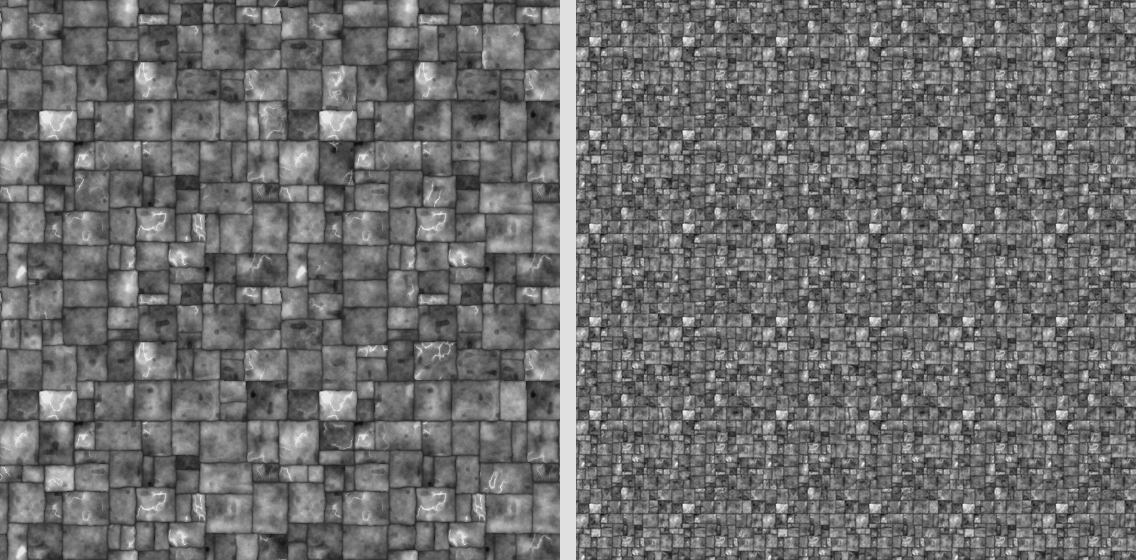
Left: one tile. Right: repeated 3 by 3.
A WebGL 1 fragment shader for this texture:

```glsl
precision highp float;
// Grey wall of irregular rectangular stones: 16 by 16 cells, laid out in a block of
// 8 by 8 that repeats twice each way. Crossing walls with jittered positions bound the
// stones; some are split, and a few change their look from one block to the next.
uniform vec2 u_resolution;

float hash(vec2 p) {
  vec3 q = fract(p.xyx * 0.1031);
  q += dot(q, q.yzx + 33.33);
  return fract((q.x + q.y) * q.z);
}

// Value noise that wraps after a whole number of lattice steps
float noise(vec2 p, float period) {
  vec2 i = floor(p), f = fract(p);
  f = f * f * (3.0 - 2.0 * f);
  vec2 a = mod(i, period), b = mod(i + 1.0, period);
  return mix(mix(hash(a), hash(vec2(b.x, a.y)), f.x),
             mix(hash(vec2(a.x, b.y)), hash(b), f.x), f.y);
}

float fbm(vec2 p, float period) {
  float sum = 0.0, amp = 0.5;
  for (int i = 0; i < 5; i++) {
    sum += amp * noise(p, period);
    p *= 2.0;
    period *= 2.0;
    amp *= 0.52;
  }
  return sum;
}

// Offset of the wall through a lattice point, repeating every 8 cells
float wall(vec2 k) {
  return 0.66 * (hash(mod(k, 8.0) + 17.0) - 0.5);
}

// Bounds of the stone between four lattice points: xy is low, zw is high
vec4 stoneBounds(vec2 k) {
  float a = wall(k), b = wall(k + vec2(1.0, 0.0));
  float c = wall(k + vec2(0.0, 1.0)), d = wall(k + 1.0);
  bool even = mod(k.x + k.y, 2.0) < 0.5;
  vec4 shift = even ? vec4(c, a, b, d) : vec4(a, b, d, c);
  return vec4(k, k + 1.0) + shift;
}

void main() {
  vec2 p = 16.0 * gl_FragCoord.xy / u_resolution;
  float pixel = 16.0 / u_resolution.y;

  // Uneven hand-cut edges
  vec2 w = p + 0.09 * (vec2(fbm(p * 3.0, 24.0), fbm(p * 3.0 + 11.0, 24.0)) - 0.5);

  // Find the stone that holds this point
  vec2 cell = floor(w);
  vec4 box = vec4(cell, cell + 1.0);
  for (int y = -1; y <= 1; y++) {
    for (int x = -1; x <= 1; x++) {
      vec2 k = floor(w) + vec2(x, y);
      vec4 b = stoneBounds(k);
      if (all(greaterThanEqual(w, b.xy)) && all(lessThan(w, b.zw))) {
        cell = k;
        box = b;
      }
    }
  }

  // Most stones recur in each block, some are replaced
  vec2 place = mod(cell, 16.0);
  vec2 id = hash(place + 61.0) < 0.15 ? place + 40.0 : mod(cell, 8.0);

  // Split some stones across their longer side
  vec2 size = box.zw - box.xy;
  if (hash(id + 83.0) < 0.36) {
    vec2 axis = size.x > size.y ? vec2(1.0, 0.0) : vec2(0.0, 1.0);
    vec2 cut = mix(box.xy, box.zw, 0.28 + 0.42 * hash(id + 97.0));
    if (dot(w - cut, axis) > 0.0) {
      box.xy = mix(box.xy, cut, axis);
      id += 113.0;
    } else {
      box.zw = mix(box.zw, cut, axis);
    }
    size = box.zw - box.xy;
  }

  // Distance inside the rounded outline
  vec2 fromCentre = w - 0.5 * (box.xy + box.zw);
  vec2 q = abs(fromCentre) - 0.5 * size + 0.09;
  float depth = 0.09 - length(max(q, 0.0)) - min(max(q.x, q.y), 0.0);

  // Tone of the stone, with a slope of light across it
  vec2 seed = vec2(hash(id + 5.0), hash(id + 29.0));
  float grey = mix(0.37, 0.53, seed.x) + 0.13 * step(0.92, seed.y);
  grey += 0.2 * dot(fromCentre / size, vec2(hash(id + 41.0), hash(id + 53.0)) - 0.5);

  // Cloudy stains, fine grain and small pits
  vec2 s = p - cell + floor(seed * 50.0) + seed.yx;
  float cloud = fbm(s * 2.2, 256.0);
  grey += 0.62 * (cloud - 0.5);
  grey += 0.13 * (fbm(s * 11.0 + 7.0, 1024.0) - 0.5);
  grey -= 0.16 * smoothstep(0.74, 0.95, noise(s * 4.0 + 23.0, 256.0));

  // Pale mineral veins in patches
  vec2 bent = s * vec2(4.5, 3.2) + 2.2 * cloud;
  float vein = pow(1.0 - abs(2.0 * noise(bent + 3.0, 512.0) - 1.0), 5.0);
  float patchy = smoothstep(0.42, 0.8, noise(s * 2.0 + 31.0, 256.0));
  grey += 0.42 * vein * patchy * smoothstep(0.25, 0.8, hash(id + 71.0));
  grey += 0.16 * patchy * patchy * step(0.7, hash(id + 79.0));

  // Soiled borders and thin joints of varying strength
  float wear = noise(p * 2.0 + 5.0, 16.0);
  grey *= mix(0.72 + 0.18 * wear, 1.0, smoothstep(0.0, 0.2, depth));
  float joint = 1.0 - smoothstep(-pixel, 0.035 + pixel, depth);
  grey = mix(grey, 0.13, joint * mix(0.95, 0.5, wear));

  gl_FragColor = vec4(vec3(clamp(grey, 0.06, 0.9)), 1.0);
}
```
